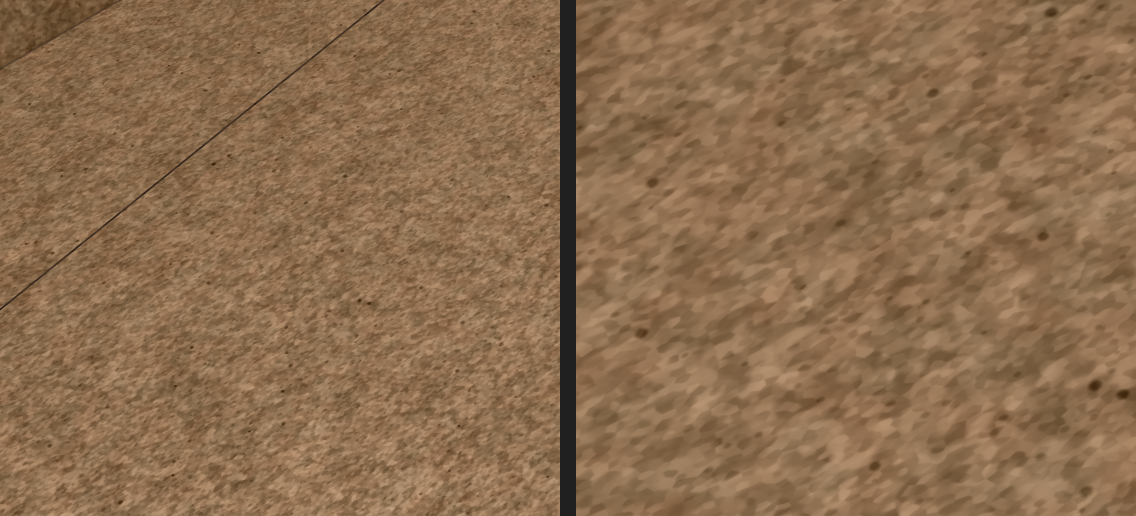
Left: the whole. Right: its middle third, enlarged.
Give the GLSL for this texture, as a WebGL 2 fragment shader.

```glsl
#version 300 es
precision highp float;
// Brown stone slabs in perspective: slanted soft grains, dark pits, a thin joint and a shaded riser.
uniform vec2 u_resolution;
out vec4 fragColor;

const vec3 STONE = vec3(0.545, 0.423, 0.303);
const vec3 TONE_AXIS = vec3(1.0, 0.91, 0.85);
const vec3 RED_GREEN = vec3(1.0, -0.35, -0.5);
const vec3 JOINT = vec3(0.17, 0.12, 0.09);

vec3 hash3(vec2 cell) {
  vec3 h = fract(cell.xyx * vec3(0.1031, 0.1030, 0.0973));
  h += dot(h, h.yxz + 33.33);
  return fract((h.xxy + h.yzz) * h.zyx);
}

vec2 rotate(vec2 p, float angle) {
  float c = cos(angle), s = sin(angle);
  return vec2(c * p.x + s * p.y, c * p.y - s * p.x);
}

// Cellular noise with blended cell tones, from -0.5 to 0.5
float grains(vec2 p, float sharpness) {
  vec2 base = floor(p);
  float total = 0.0, weights = 0.0;
  for (int j = -1; j <= 1; j++) {
    for (int i = -1; i <= 1; i++) {
      vec2 cell = base + vec2(i, j);
      vec3 h = hash3(cell);
      vec2 d = cell + h.xy - p;
      float weight = exp(-sharpness * dot(d, d));
      total += weight * (h.z - 0.5);
      weights += weight;
    }
  }
  return total / weights;
}

// Rare soft round spots, one candidate per cell
float pits(vec2 p, float share, float radius) {
  vec2 base = floor(p);
  float depth = 0.0;
  for (int j = -1; j <= 1; j++) {
    for (int i = -1; i <= 1; i++) {
      vec2 cell = base + vec2(i, j);
      vec3 h = hash3(cell + 71.0);
      float present = step(h.z, share);
      float size = radius * (0.5 + 0.5 * h.z / share);
      float spot = 1.0 - smoothstep(0.3 * size, size, length(cell + h.xy - p));
      depth = max(depth, present * spot);
    }
  }
  return depth;
}

// Signed distance to the line through a and b, positive on its upper left
float lineDistance(vec2 p, vec2 a, vec2 b) {
  vec2 dir = normalize(b - a);
  return dot(p - a, vec2(-dir.y, dir.x));
}

float stroke(float dist, float halfWidth, float pixel) {
  return 1.0 - smoothstep(halfWidth - 0.5 * pixel, halfWidth + pixel, abs(dist));
}

void main() {
  vec2 p = gl_FragCoord.xy / u_resolution.y;
  float pixel = 1.0 / u_resolution.y;

  // Slab edges
  float joint = lineDistance(p, vec2(0.0, 0.400), vec2(0.744, 1.0));
  float edge = lineDistance(p, vec2(0.0, 0.866), vec2(0.233, 1.0));
  float riser = smoothstep(-pixel, pixel, edge);

  // Receding floor, and the upright riser with rounder grains
  vec2 ground = vec2(p.x - 0.55, p.y) / (1.0 - 0.25 * p.y);
  vec2 streak = rotate(ground, 0.55);
  vec2 upright = rotate(p, 0.75) * vec2(1.1, 0.75) + 3.0;
  vec2 q = edge > 0.0 ? upright : streak;

  // Grain layers from broad mottling to fine streaks
  float broad = grains(q * vec2(19.0, 32.0), 4.0);
  float medium = grains(q * vec2(56.0, 108.0) + 17.0, 7.0);
  float fine = grains(q * vec2(115.0, 220.0) + 43.0, 8.0);
  float tone = 0.08 * broad + 0.15 * medium + 0.14 * fine;
  tone *= mix(1.15, 0.8, p.y);

  // Small shadows between grains and rare deep pits
  float small = pits(q * vec2(62.0, 105.0), 0.07, 0.42);
  float deep = pits(q * vec2(26.0, 36.0) + 9.0, 0.045, 0.22);
  tone -= 0.09 * small + 0.20 * deep;

  // Light falls off towards the upper left
  tone += 0.018 + 0.03 * p.x - 0.05 * p.y;
  tone -= riser * (0.06 + 0.05 * exp(-edge * 40.0));

  float hue = grains(q * vec2(30.0, 48.0) + 91.0, 4.0);
  vec3 color = STONE + tone * TONE_AXIS + 0.022 * hue * RED_GREEN;

  // Joint with an uneven depth, and the softer riser edge
  float jointDepth = 0.85 + 0.4 * medium;
  color = mix(color, JOINT, jointDepth * stroke(joint, 0.0011, pixel));
  color = mix(color, JOINT, 0.4 * stroke(edge, 0.0014, pixel));

  fragColor = vec4(clamp(color, 0.0, 1.0), 1.0);
}
```
